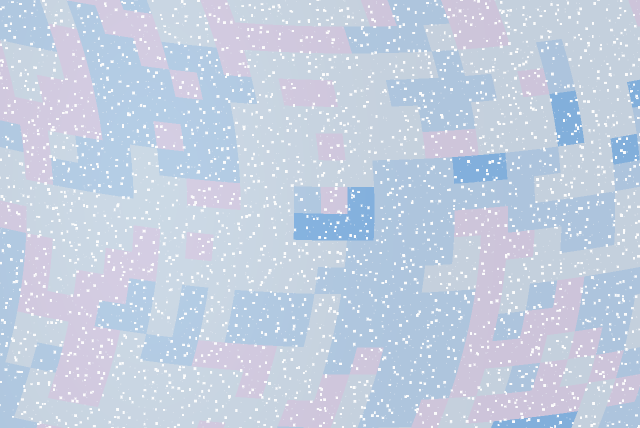
Give the GLSL for this background, as a Shadertoy shader.

```glsl
// Warped pastel mosaic of stepped blocks under a dusting of tiny white flecks.

#define CELL 0.0625          // tile side, in canvas heights
#define BEND_X 0.395         // bow of the upright grid lines
#define BEND_Y 0.14          // sag of the level grid lines
#define BEND_CENTER vec2(0.82, 0.51)
#define STOP_CHANCE 0.33     // higher gives smaller blocks
#define FLECK_CELL 0.025     // spacing of the flecks
#define FLECK_CHANCE 0.56
#define FLECK_SIZE 0.0028    // half width of a fleck
#define GLOW 0.035

float hash(vec2 p) {
    vec3 q = fract(p.xyx * 0.1031);
    q += dot(q, q.yzx + 33.33);
    return fract((q.x + q.y) * q.z);
}

vec2 hash2(vec2 p) {
    return vec2(hash(p + 11.7), hash(p + 83.1));
}

// Each tile follows a random trail left or down; tiles sharing an end form a block.
vec2 blockRoot(vec2 tile) {
    for (int i = 0; i < 6; i++) {
        float h = hash(tile + 61.0);
        if (h < STOP_CHANCE) break;
        tile -= h < 0.5 * (1.0 + STOP_CHANCE) ? vec2(1, 0) : vec2(0, 1);
    }
    return tile;
}

vec3 mosaic(vec2 p) {
    vec2 d = p - BEND_CENTER;
    vec2 grid = p + vec2(BEND_X * d.y * d.y, -BEND_Y * d.x * d.x);
    vec2 root = blockRoot(floor(grid / CELL));

    // Deep blue gathers towards the right.
    float deepShare = 0.02 + 0.15 * smoothstep(0.9, 1.4, root.x * CELL);
    if (hash(root + 207.0) < deepShare) return vec3(0.51, 0.685, 0.86);

    float pick = hash(root + 139.0);
    if (pick < 0.27) return vec3(0.805, 0.77, 0.855);
    if (pick < 0.60) return vec3(0.68, 0.77, 0.865);
    return vec3(0.77, 0.815, 0.865);
}

// Coverage of small scattered rectangles, two candidates per cell.
float flecks(vec2 p, float cell, float size, float seed, float px) {
    vec2 home = floor(p / cell);
    float cover = 0.0;
    for (int k = 0; k < 18; k++) {
        int n = k / 2;
        vec2 id = home + vec2(n % 3 - 1, n / 3 - 1);
        vec2 key = id + seed + 311.0 * float(k % 2);
        if (hash(key) > FLECK_CHANCE) continue;
        vec2 center = (id + hash2(key)) * cell;
        vec2 halfSize = size * mix(vec2(0.7), vec2(1.25), hash2(key + 47.0));
        vec2 q = abs(p - center) - halfSize;
        cover = max(cover, clamp(0.5 - 1.6 * max(q.x, q.y) / px, 0.0, 1.0));
    }
    return cover;
}

void mainImage(out vec4 fragColor, in vec2 fragCoord) {
    float px = 1.0 / iResolution.y;
    vec2 p = fragCoord * px;

    // Tiles, averaged over four samples to smooth the edges
    vec3 color = vec3(0.0);
    for (int i = 0; i < 4; i++) {
        vec2 offset = vec2(i % 2, i / 2) * 0.5 - 0.25;
        color += 0.25 * mosaic(p + offset * px);
    }

    // Soft light on the left side
    vec2 g = (p - vec2(0.35, 0.55)) / vec2(0.4, 0.75);
    color += GLOW * exp(-dot(g, g)) * vec3(0.8, 1.0, 1.0);

    // Faint dust, then bright flecks
    float dust = flecks(p, FLECK_CELL, FLECK_SIZE * 0.45, 500.0, px);
    float bright = flecks(p, FLECK_CELL, FLECK_SIZE, 40.0, px);
    color = mix(color, vec3(0.9, 0.92, 0.95), 0.45 * dust);
    color = mix(color, vec3(0.99), bright);

    fragColor = vec4(color, 1.0);
}
```
